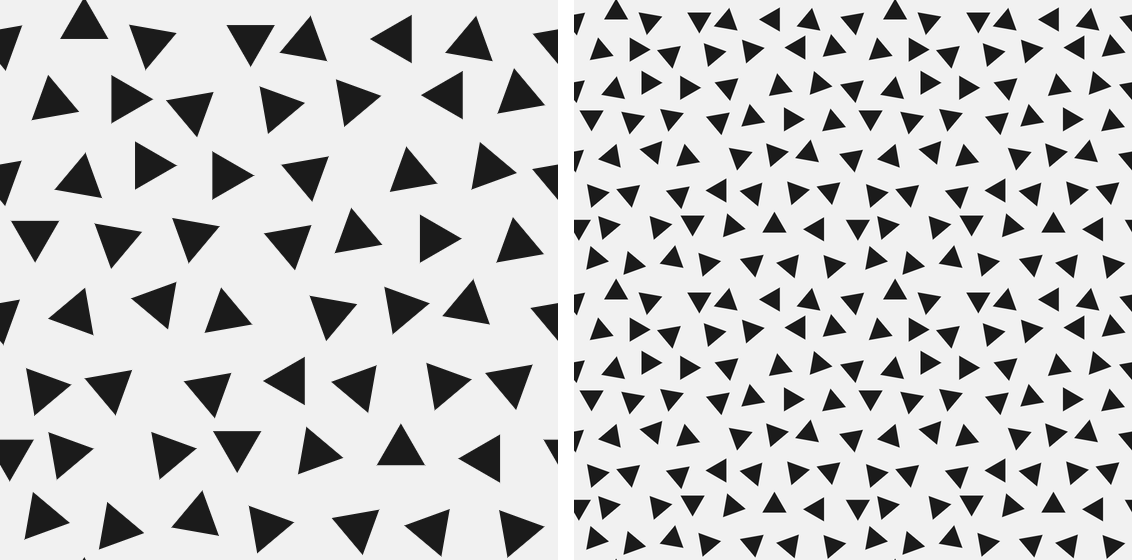
Left, the tile; right, the same tile 2 across and 2 down.
Reproduce this pattern procedurally as a Shadertoy shader.

```glsl
// Seamless scatter of equal black triangles, turned at random, on a pale ground.

const vec3 PAPER = vec3(0.947);
const vec3 INK = vec3(0.107);
const vec2 GRID = vec2(7.0, 8.0);   // columns and rows; an even row count keeps the stagger seamless
const float INRADIUS = 0.0249;      // triangle size as a share of the canvas height
const float JITTER = 0.34;          // full range of the random shift, in cells
const float TURN_STEPS = 12.0;      // distinct orientations within one third of a turn
const float TAU = 6.2831853;

// Three random values from a cell index, without sine
vec3 hash32(vec2 cell) {
    vec3 h = fract(vec3(cell.xyx) * vec3(0.1031, 0.1030, 0.0973));
    h += dot(h, h.yxz + 33.33);
    return fract((h.xxy + h.yzz) * h.zyx);
}

vec2 rotate(vec2 p, float angle) {
    float c = cos(angle), s = sin(angle);
    return vec2(c * p.x - s * p.y, s * p.x + c * p.y);
}

// Signed distance to the edges of an equilateral triangle pointing up
float triangle(vec2 p, float inradius) {
    return max(abs(p.x) * 0.8660254 + p.y * 0.5, -p.y) - inradius;
}

// Distance to the nearest triangle of the staggered, wrapped grid
float scatter(vec2 p, vec2 cellSize) {
    vec2 g = p / cellSize;
    float nearest = 1.0;
    for (int j = -1; j <= 1; j++) {
        float row = floor(g.y) + float(j);
        float stagger = 0.5 * mod(row, 2.0);
        for (int i = -1; i <= 1; i++) {
            vec2 cell = vec2(floor(g.x - stagger) + float(i), row);
            vec3 rnd = hash32(mod(cell, GRID) + 17.0);
            vec2 center = cell + vec2(0.5 + stagger, 0.5) + JITTER * (rnd.xy - 0.5);
            float angle = floor(rnd.z * TURN_STEPS) / TURN_STEPS * TAU / 3.0;
            vec2 local = rotate((g - center) * cellSize, angle);
            nearest = min(nearest, triangle(local, INRADIUS));
        }
    }
    return nearest;
}

void mainImage(out vec4 fragColor, in vec2 fragCoord) {
    // Canvas units: height 1, width equal to the aspect ratio
    vec2 canvas = vec2(iResolution.x / iResolution.y, 1.0);
    vec2 p = fragCoord / iResolution.y;
    float d = scatter(p, canvas / GRID);

    // Edge smoothed over about one pixel
    float coverage = clamp(0.5 - d * iResolution.y, 0.0, 1.0);
    fragColor = vec4(mix(PAPER, INK, coverage), 1.0);
}
```
